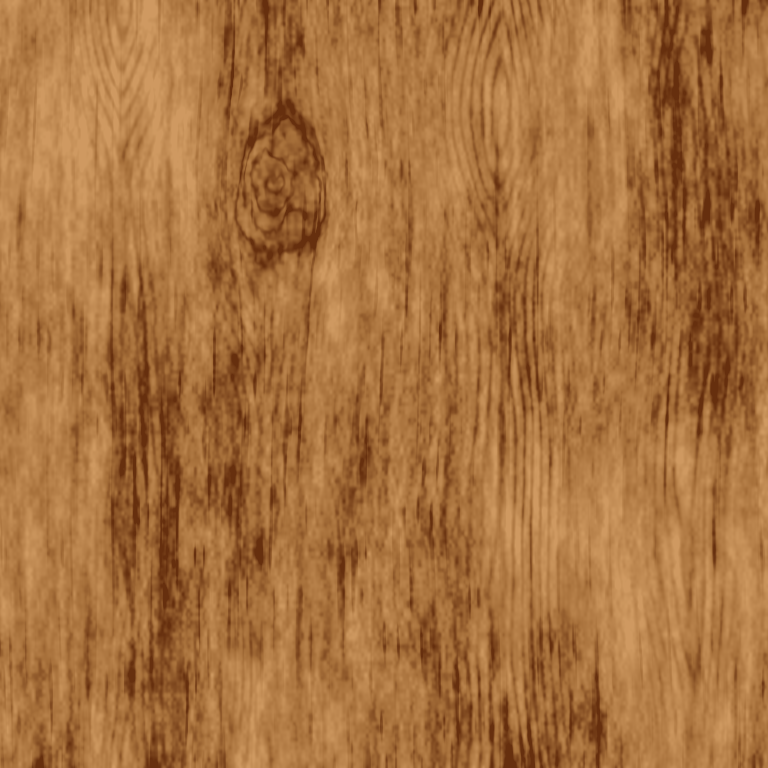
Write a Shadertoy shader that draws this texture.

```glsl
const float TAU = 6.28318;
const vec3 DARK_BROWN = vec3(0.40, 0.185, 0.055);
const vec3 OAK = vec3(0.65, 0.435, 0.225);
const vec3 HONEY = vec3(0.79, 0.58, 0.36);

float hash(vec2 p) {
    vec3 q = fract(p.xyx * vec3(0.1031, 0.1030, 0.0973));
    q += dot(q, q.yzx + 33.33);
    return fract((q.x + q.y) * q.z);
}

float noise(vec2 p) {
    vec2 i = floor(p), f = fract(p);
    f = f * f * (3.0 - 2.0 * f);
    return mix(mix(hash(i), hash(i + vec2(1, 0)), f.x),
               mix(hash(i + vec2(0, 1)), hash(i + vec2(1, 1)), f.x), f.y);
}

float fbm(vec2 p) {
    float sum = 0.0, amp = 0.5;
    for (int i = 0; i < 4; i++) {
        sum += amp * noise(p);
        p = p * 2.03 + 17.7;
        amp *= 0.5;
    }
    return sum / 0.9375;
}

// Zero-centred noise with its own density along and across the grain
float streak(vec2 p, float across, float along) {
    return noise(p * vec2(across, along) + across) - 0.5;
}

// Arched growth rings nested around a vertical axis
float cathedral(vec2 p, float axis, float width, float seed) {
    float dx = p.x - axis - 0.02 * streak(p + seed, 1.0, 4.0);
    float field = sqrt(dx * dx + 0.00003);
    field += 0.075 * noise(vec2(dx * 5.0 + seed, p.y * 4.0 + seed));
    field += 0.006 * streak(p, 35.0, 13.0);
    float ring = 0.5 + 0.5 * sin(TAU * field * 78.0);
    float patches = smoothstep(0.22, 0.6, noise(p * vec2(9.0, 7.0) + seed));
    return ring * ring * exp(-dx * dx / (width * width)) * mix(0.35, 1.0, patches);
}

// Dark pointed flame narrowing downwards to its tip
float flame(vec2 p, vec2 tip, float size) {
    vec2 d = (p - tip) / size;
    float edge = abs(d.x) - 0.17 * d.y + 0.12 * streak(p, 90.0, 25.0);
    return smoothstep(0.06, -0.06, edge) * smoothstep(0.0, 0.1, d.y)
         * smoothstep(1.2, 0.3, d.y);
}

// Elliptical distance to a knot, roughened by noise
float knotDistance(vec2 p, vec2 centre, vec2 radius) {
    return length((p - centre) / radius) + 0.7 * (fbm(p * vec2(24.0, 14.0)) - 0.5);
}

// Swirled rings and a broken dark rim
float knotShade(vec2 p, float d) {
    float swirl = d * 4.5 + 2.2 * fbm(p * vec2(32.0, 18.0));
    float ring = 0.5 + 0.5 * sin(TAU * swirl);
    float rim = exp(-pow((d - 0.9) / 0.13, 2.0)) * (0.3 + noise(p * vec2(22.0, 16.0)));
    return smoothstep(1.1, 0.8, d) * (0.08 + 0.3 * ring * ring) + 0.28 * rim;
}

// Fibres, speckle and blotches of plain straight-grained wood
float plainGrain(vec2 p) {
    float blotch = fbm(p * vec2(9.0, 3.5) + 4.0) - 0.5;
    float mottle = fbm(p * vec2(42.0, 17.0)) - 0.5;
    float fibres = 0.30 * streak(p, 125.0, 5.0) + 0.22 * streak(p, 62.0, 2.5);
    float speckle = 0.34 * streak(p, 210.0, 75.0) + 0.18 * streak(p, 250.0, 190.0);
    float pores = smoothstep(0.18, 0.44, streak(p, 170.0, 18.0));
    float cracks = smoothstep(0.27, 0.45, streak(p, 140.0, 7.0));
    float wear = smoothstep(0.2, -0.2, blotch);
    return 0.85 * blotch + 0.6 * mottle + fibres + speckle * mix(0.7, 1.2, wear)
         - pores * mix(0.12, 0.34, wear) - 0.22 * cracks;
}

vec3 woodColour(float tone) {
    vec3 colour = mix(DARK_BROWN, OAK, clamp(tone * 2.0, 0.0, 1.0));
    return mix(colour, HONEY, clamp(tone * 2.0 - 1.0, 0.0, 1.15));
}

void mainImage(out vec4 fragColor, in vec2 fragCoord) {
    vec2 p = fragCoord / iResolution.xy;

    // Grain bends gently everywhere and parts around the knot
    vec2 knotCentre = vec2(0.367, 0.76);
    float knot = knotDistance(p, knotCentre, vec2(0.058, 0.102));
    vec2 q = p;
    q.x += 0.014 * streak(p, 6.0, 3.0) + 0.003 * streak(p, 25.0, 9.0);
    q.x -= 0.45 * (p.x - knotCentre.x) * exp(-0.6 * knot * knot);

    float tone = 0.67 + plainGrain(q);

    // Ring columns, each with two flames
    vec4 axes = vec4(0.16, 0.335, 0.66, 0.90);
    vec4 widths = vec4(0.052, 0.04, 0.075, 0.055);
    vec4 strengths = vec4(0.30, 0.22, 0.46, 0.30);
    for (int i = 0; i < 4; i++) {
        float seed = float(i) * 7.3 + 2.0;
        float clear = smoothstep(0.8, 1.3, knot);
        tone -= strengths[i] * clear * cathedral(q, axes[i], widths[i], seed);
        for (int k = 0; k < 2; k++) {
            float height = fract(0.22 + 0.53 * float(k) + 0.37 * float(i * i));
            tone -= 0.26 * clear * flame(q, vec2(axes[i], height), 0.075);
        }
    }

    tone -= knotShade(p, knot);
    fragColor = vec4(woodColour(max(tone, 0.0)), 1.0);
}
```
